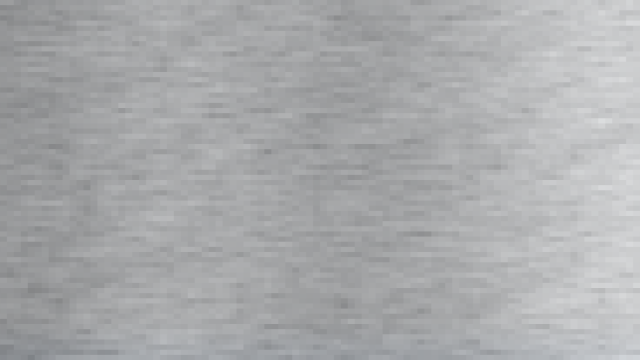
Give the GLSL for this texture, as a WebGL 1 fragment shader.

```glsl
precision highp float;
// Brushed steel seen as a coarse mosaic of small flat rectangles.
// Horizontal streaks and cloudy patches of gradient noise are laid over a
// broad sheen, evaluated once per cell and blended at the cell borders.

uniform vec2 u_resolution;

const vec2 GRID = vec2(92.0, 70.0);

// Unit gradient with a pseudo-random direction
vec2 gradientAt(vec2 lattice) {
  float angle = 6.2832 * fract(sin(dot(lattice, vec2(127.1, 311.7))) * 43758.55);
  return vec2(cos(angle), sin(angle));
}

float gradientNoise(vec2 p) {
  vec2 i = floor(p);
  vec2 f = p - i;
  vec2 s = f * f * f * (f * (f * 6.0 - 15.0) + 10.0);
  float a = dot(gradientAt(i), f);
  float b = dot(gradientAt(i + vec2(1.0, 0.0)), f - vec2(1.0, 0.0));
  float c = dot(gradientAt(i + vec2(0.0, 1.0)), f - vec2(0.0, 1.0));
  float d = dot(gradientAt(i + vec2(1.0, 1.0)), f - vec2(1.0, 1.0));
  return mix(mix(a, b, s.x), mix(c, d, s.x), s.y);
}

// Broad light and dark bands across the sheet, slightly slanted
float sheen(vec2 uv) {
  float x = uv.x + 0.05 * (uv.y - 0.5) * (uv.x - 0.3);
  float light = 0.585 + 0.085 * smoothstep(0.0, 0.28, x);
  light -= 0.037 * smoothstep(0.28, 0.52, x);
  light += 0.165 * smoothstep(0.58, 1.0, x);
  return light - 0.02 * smoothstep(0.08, 0.0, uv.y);
}

// Colour of one mosaic cell
vec3 metal(vec2 cell) {
  vec2 uv = (cell + 0.5) / GRID;
  float light = sheen(uv);

  // Long and short brush streaks, nearly independent from row to row
  float longStreak = gradientNoise(vec2(cell.x * 0.11, cell.y * 1.37 + 0.4));
  float shortStreak = gradientNoise(vec2(cell.x * 0.27 + 31.3, cell.y * 0.83 + 7.6));
  light += 0.05 * longStreak + 0.06 * shortStreak;

  // Occasional darker scratches
  light -= 0.03 * smoothstep(0.25, 0.6, -shortStreak);

  // Soft slanted patches and fine grain
  vec2 slanted = vec2(cell.x * 0.08 - cell.y * 0.03, cell.y * 0.13 - cell.x * 0.05);
  light += 0.04 * gradientNoise(slanted + 53.2);
  light += 0.035 * gradientNoise(cell * vec2(0.71, 0.87) + 17.4);

  // Cool tint, bluer towards the bottom edge
  float cool = 0.005 + 0.01 * smoothstep(0.12, 0.0, uv.y);
  return light + cool * vec3(-1.0, -0.1, 1.0);
}

void main() {
  vec2 p = gl_FragCoord.xy / u_resolution * GRID - 0.5;
  vec2 cell = floor(p);

  // Blend neighbouring cells over a narrow, smoothed border
  vec2 border = max(GRID / u_resolution, vec2(0.18));
  vec2 w = clamp((p - cell - 0.5) / border + 0.5, 0.0, 1.0);
  vec3 lower = mix(metal(cell), metal(cell + vec2(1.0, 0.0)), w.x);
  vec3 upper = mix(metal(cell + vec2(0.0, 1.0)), metal(cell + vec2(1.0, 1.0)), w.x);
  gl_FragColor = vec4(mix(lower, upper, w.y), 1.0);
}
```
